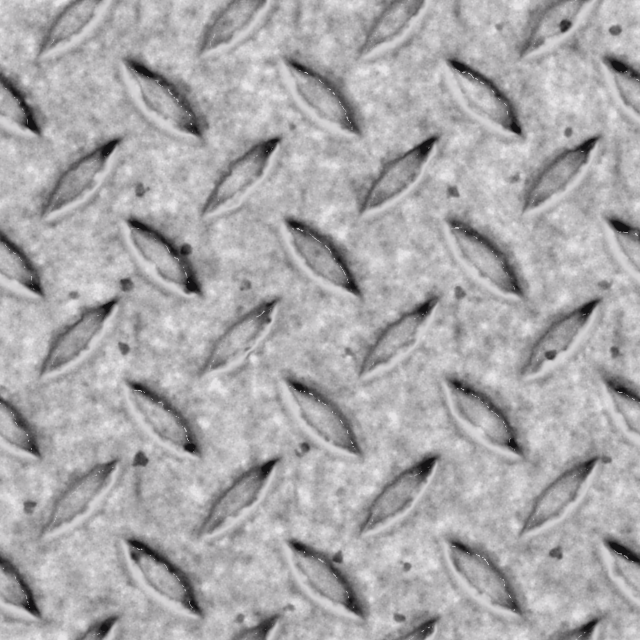
Give the GLSL for this texture, as a Shadertoy shader.

```glsl
float hash(vec2 p) {
    vec3 q = fract(p.xyx * 0.1031);
    q += dot(q, q.yzx + 33.33);
    return fract((q.x + q.y) * q.z);
}

float bell(float x) { return exp(-x * x); }

// Cellular noise: one soft signed bump per cell, wrapping after 'period' cells
float blotches(vec2 p, float period) {
    float sum = 0.0;
    for (int y = -1; y <= 1; y++)
    for (int x = -1; x <= 1; x++) {
        vec2 cell = floor(p) + vec2(x, y);
        vec2 id = mod(cell, period);
        vec2 d = cell + vec2(hash(id), hash(id + 57.0)) - p;
        sum += (hash(id + 113.0) * 2.0 - 1.0) * exp(-4.0 * dot(d, d));
    }
    return sum;
}

// Pointed oval centred at the origin, its long axis along x
float lens(vec2 p, vec2 halfSize) {
    float r = dot(halfSize, halfSize) / (2.0 * halfSize.y);
    return length(vec2(p.x, abs(p.y) + r - halfSize.y)) - r;
}

// Soft dark pits in a few cells
float pits(vec2 p, float rough) {
    vec2 id = mod(floor(p), 12.0);
    vec2 centre = 0.3 + 0.4 * vec2(hash(id + 7.0), hash(id + 19.0));
    float d = length(fract(p) - centre) + 0.05 * rough;
    return step(0.8, hash(id + 31.0)) * smoothstep(0.15, 0.04, d);
}

// Adds one raised tread to the tone; rising ones lean right, falling ones left
float tread(float tone, vec2 p, bool rising, float wear, float rough, float grain) {
    vec2 q = 0.7071 * (rising ? vec2(p.x + p.y, p.y - p.x) : vec2(p.x - p.y, p.x + p.y));
    float d = lens(q, vec2(0.365, rising ? 0.108 : 0.128)) + 0.014 * rough;
    float inside = smoothstep(0.02, -0.02, d);
    float upper = smoothstep(-0.03, 0.03, q.y);
    float along = smoothstep(0.42, 0.3, abs(q.x));

    // Body and the soft shade around it
    tone -= inside * (rising ? 0.05 + 0.1 * smoothstep(-0.1, 0.3, q.x) : 0.03);
    tone -= 0.1 * along * bell((d - 0.03) / 0.025);

    // Dark upper flank and tips
    float dark = rising ? 0.26 * bell((d + 0.012) / 0.026) : 0.42 * bell((d + 0.03) / 0.038);
    dark *= upper * along;
    if (rising) {
        dark += 0.42 * bell(length((q - vec2(0.26, 0.01)) / vec2(0.1, 0.034)));
        dark += 0.2 * bell(length((q + vec2(0.2, 0.0)) / vec2(0.07, 0.03)));
    } else {
        dark += 0.25 * bell(length((q - vec2(-0.23, 0.045)) / vec2(0.09, 0.03)));
        dark += 0.3 * bell(length((q - vec2(0.25, 0.0)) / vec2(0.1, 0.03)));
    }
    tone -= dark * (0.8 + 0.4 * wear) * (1.0 + 0.5 * rough);

    // Bright lower rim with a thin crease inside it
    float lower = (1.0 - upper) * along;
    tone -= 0.13 * lower * bell((d + 0.062) / 0.016);
    tone = mix(tone, 0.84, 0.9 * lower * bell((d + 0.018) / 0.02));

    // Broken bright scratches across the dark flank
    float scratch = smoothstep(0.006, 0.001, abs(d + 0.045 + 0.01 * wear));
    return tone + 0.9 * scratch * dark * upper * smoothstep(0.0, 0.3, grain);
}

void mainImage(out vec4 fragColor, in vec2 fragCoord) {
    vec2 p = 4.0 * fragCoord / iResolution.xy;

    // Mottled metal
    float broad = blotches(p * 6.0, 24.0);
    float rough = blotches(p * 13.0, 52.0);
    float fine = blotches(p * 28.0, 112.0);
    float grain = blotches(p * 80.0, 320.0);
    float tone = 0.73 + 0.06 * broad + 0.12 * rough + 0.09 * fine + 0.05 * grain;
    tone -= 0.3 * pits(p * 3.0, rough + fine);

    // Upright smudges on some repeats
    vec2 smudge = fract(p - vec2(0.36, 0.45)) - 0.5;
    float smudged = step(0.65, hash(mod(floor(p - vec2(0.36, 0.45)), 4.0) + 83.0));
    tone -= 0.2 * smudged * bell(length((smudge + 0.015 * rough) / vec2(0.03, 0.14)));

    // Two staggered treads per repeat
    for (int k = 0; k < 2; k++) {
        vec2 q = p - (k == 0 ? vec2(0.5, 0.88) : vec2(0.01, 0.38));
        vec2 id = mod(floor(q + 0.5), 4.0) + 40.0 * float(k);
        q = fract(q + 0.5) - 0.5;
        q += 0.02 * (vec2(hash(id + 3.0), hash(id + 11.0)) - 0.5);
        tone = tread(tone, q, k == 0, hash(id), rough + 0.7 * fine, grain);
    }

    tone = clamp(tone, 0.08, 0.9);
    fragColor = vec4(tone, tone - 0.006, tone + 0.001, 1.0);
}
```
